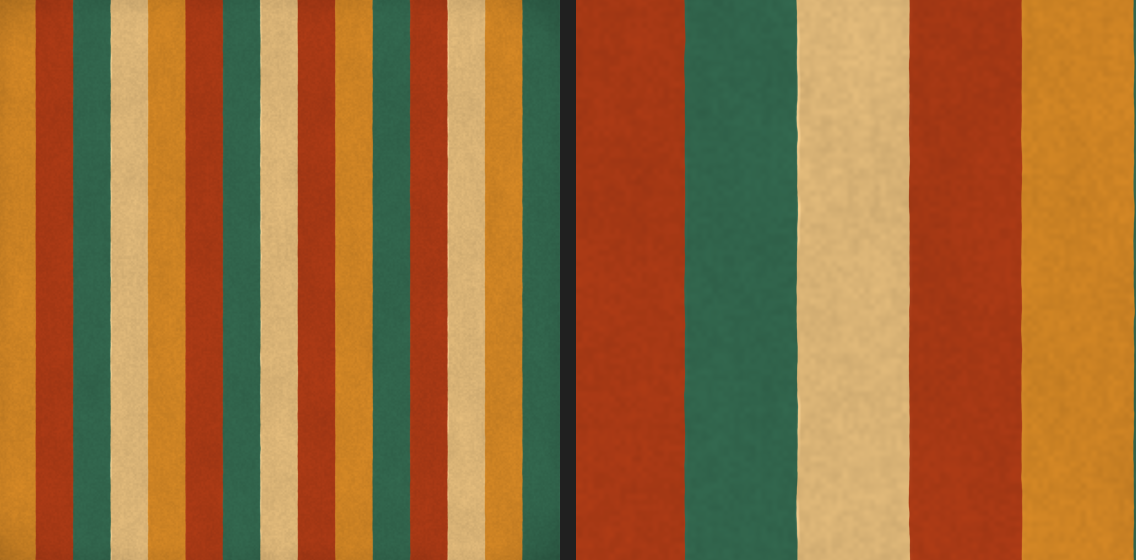
Left: the whole. Right: its middle third, enlarged.
A Shadertoy shader for this pattern:

```glsl
#define STRIPE_COUNT 15
#define STRIPE_PITCH 0.06686
#define STRIPE_START -0.0031
#define EDGE_WOBBLE 0.0007
#define RIM_WIDTH 0.0012
#define RIM_LIGHT 0.09
#define GRAIN_AMOUNT 0.09
#define MOTTLE_AMOUNT 0.07
#define CORNER_SHADE 0.10

const vec3 AMBER = vec3(0.80, 0.51, 0.14);
const vec3 RUST  = vec3(0.65, 0.22, 0.08);
const vec3 PINE  = vec3(0.19, 0.39, 0.295);
const vec3 CREAM = vec3(0.85, 0.70, 0.46);

// Palette index of each stripe, left to right
const int ORDER[STRIPE_COUNT] = int[](0, 1, 2, 3, 0, 1, 2, 3, 1, 0, 2, 1, 3, 0, 2);

float hash(vec2 p) {
    vec3 q = fract(vec3(p.xyx) * 0.1031);
    q += dot(q, q.yzx + 33.33);
    return fract((q.x + q.y) * q.z);
}

float valueNoise(vec2 p) {
    vec2 cell = floor(p);
    vec2 f = fract(p);
    f = f * f * (3.0 - 2.0 * f);
    float low = mix(hash(cell), hash(cell + vec2(1, 0)), f.x);
    float high = mix(hash(cell + vec2(0, 1)), hash(cell + vec2(1, 1)), f.x);
    return mix(low, high, f.y);
}

float fbm(vec2 p) {
    float sum = 0.0;
    float weight = 0.5;
    for (int i = 0; i < 4; i++) {
        sum += weight * valueNoise(p);
        p = p * 2.03 + 17.7;
        weight *= 0.5;
    }
    return sum / 0.9375;
}

int stripeInk(float index) {
    return ORDER[clamp(int(index), 0, STRIPE_COUNT - 1)];
}

vec3 inkColor(int ink) {
    return ink == 0 ? AMBER : ink == 1 ? RUST : ink == 2 ? PINE : CREAM;
}

void mainImage(out vec4 fragColor, in vec2 fragCoord) {
    vec2 uv = fragCoord / iResolution.xy;
    float pixel = 1.0 / iResolution.x;

    // Signed distance to the nearest, slightly ragged stripe edge
    float edge = floor((uv.x - STRIPE_START) / STRIPE_PITCH + 0.5);
    float ragged = fbm(vec2(edge * 19.3, uv.y * 70.0)) - 0.5;
    float dist = uv.x - STRIPE_START - edge * STRIPE_PITCH + EDGE_WOBBLE * 2.0 * ragged;

    int rightInk = stripeInk(edge);
    vec3 color = mix(inkColor(stripeInk(edge - 1.0)), inkColor(rightInk),
                     smoothstep(-0.75 * pixel, 0.75 * pixel, dist));

    // Broken pale rim on the left side of each cream stripe
    float rim = 1.0 - smoothstep(0.0, RIM_WIDTH + pixel, abs(dist - 0.5 * RIM_WIDTH));
    float broken = smoothstep(0.3, 0.65, valueNoise(vec2(edge * 7.1, uv.y * 45.0)));
    color += RIM_LIGHT * rim * broken * (rightInk == 3 ? 1.0 : 0.15);

    // Paper fibre, cloudy ink and fine vertical streaks
    float grain = valueNoise(uv * 310.0) * 0.6 + valueNoise(uv * 170.0 + 41.0) * 0.4 - 0.5;
    float mottle = fbm(uv * vec2(24.0, 16.0)) - 0.5;
    float streak = valueNoise(uv * vec2(260.0, 14.0)) - 0.5;
    color *= 1.0 + GRAIN_AMOUNT * grain + MOTTLE_AMOUNT * mottle + 0.015 * streak;

    // Worn shading toward the borders, deepest in the corners
    vec2 border = abs(uv * 2.0 - 1.0);
    float corner = smoothstep(0.75, 1.0, border.x) * smoothstep(0.8, 1.0, border.y);
    float side = smoothstep(0.94, 1.0, max(border.x, border.y));
    color *= 1.0 - CORNER_SHADE * corner - 0.04 * side;

    fragColor = vec4(clamp(color, 0.0, 1.0), 1.0);
}
```
